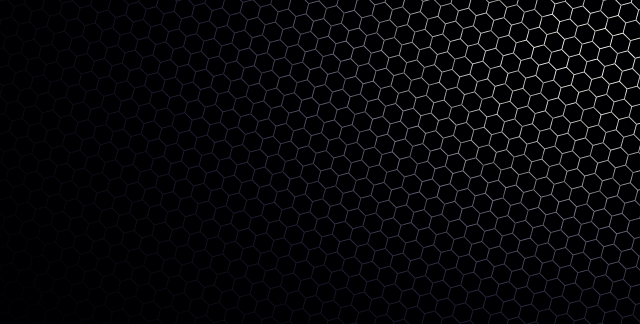
A WebGL 1 fragment shader for this pattern:

```glsl
precision highp float;
// Tilted honeycomb of hairlines, lit from the upper right and fading to indigo and black.
uniform vec2 u_resolution;

// Lengths are fractions of the canvas height.
const float CELL = 0.0565;               // distance between hexagon centres
const float TILT = 0.2618;               // lattice rotation in radians
const vec2 ORIGIN = vec2(1.587, 0.954);  // centre of one hexagon
const float LINE_WIDTH = 0.0026;
const vec2 LIGHT_POS = vec2(1.92, 0.86);
const vec2 LIGHT_SQUASH = vec2(0.95, 1.5);
const float LIGHT_FALLOFF = 1.0;
const float HALO = 0.12;                 // faint wide glow around the light
const float HALO_FALLOFF = 0.35;
const float WEAR = 0.3;                  // uneven brightness along the lines
const float WEAR_SCALE = 4.0;            // noise cells per hexagon

const vec3 BACKGROUND = vec3(0.0, 0.0, 0.006);
const vec3 INDIGO = vec3(0.6, 0.54, 1.0);
const vec3 LAVENDER = vec3(0.87, 0.83, 1.0);
const vec3 IVORY = vec3(1.0, 0.99, 0.96);

float hash(vec2 p) {
  vec3 q = fract(vec3(p.xyx) * 0.1031);
  q += dot(q, q.yzx + 33.33);
  return fract((q.x + q.y) * q.z);
}

float valueNoise(vec2 p) {
  vec2 i = floor(p);
  vec2 f = fract(p);
  f = f * f * (3.0 - 2.0 * f);
  float low = mix(hash(i), hash(i + vec2(1.0, 0.0)), f.x);
  float high = mix(hash(i + vec2(0.0, 1.0)), hash(i + 1.0), f.x);
  return mix(low, high, f.y);
}

vec2 rotate(vec2 p, float angle) {
  float c = cos(angle);
  float s = sin(angle);
  return vec2(c * p.x - s * p.y, s * p.x + c * p.y);
}

// Distance to the nearest border of a honeycomb with unit centre spacing.
float hexEdgeDistance(vec2 p) {
  vec2 period = vec2(1.0, 1.7320508);
  vec2 a = mod(p + 0.5 * period, period) - 0.5 * period;
  vec2 b = mod(p, period) - 0.5 * period;
  vec2 local = abs(dot(a, a) < dot(b, b) ? a : b);
  return 0.5 - max(local.x, dot(local, vec2(0.5, 0.8660254)));
}

// Share of a pixel covered by a line, including lines thinner than a pixel.
float lineCoverage(float dist, float width, float pixel) {
  float outer = min(dist + 0.5 * pixel, 0.5 * width);
  float inner = max(dist - 0.5 * pixel, -0.5 * width);
  return clamp((outer - inner) / pixel, 0.0, 1.0);
}

void main() {
  float pixel = 1.0 / u_resolution.y;
  vec2 p = gl_FragCoord.xy * pixel;

  // Honeycomb lines
  vec2 lattice = rotate(p - ORIGIN, TILT) / CELL;
  float line = lineCoverage(hexEdgeDistance(lattice) * CELL, LINE_WIDTH, pixel);
  line *= 1.0 - WEAR * valueNoise(lattice * WEAR_SCALE + 200.0);

  // Light pool, its halo and its tint
  vec2 toLight = (p - LIGHT_POS) * LIGHT_SQUASH;
  float reach = dot(toLight, toLight);
  float light = exp(-LIGHT_FALLOFF * reach);
  float halo = HALO * exp(-HALO_FALLOFF * reach);
  vec3 tint = mix(INDIGO, LAVENDER, smoothstep(0.05, 0.45, light));
  tint = mix(tint, IVORY, smoothstep(0.4, 0.85, light));

  vec3 color = BACKGROUND + tint * line * (light + halo);
  gl_FragColor = vec4(color, 1.0);
}
```
